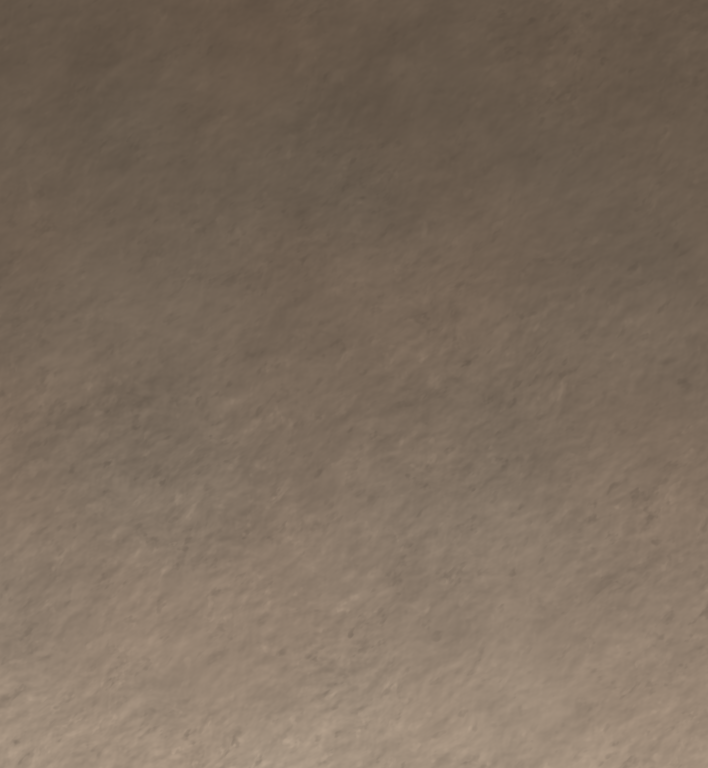
Reproduce this texture procedurally as a Shadertoy shader.

```glsl
// A weathered plaster wall: umber shade above fading to pale warm stone below.
// A vertical colour ramp is clouded by soft fractal noise, then roughened by
// mottling, slanted embossed grain and faint dark pits and pale flecks.

const vec3 UMBER = vec3(0.398, 0.343, 0.289);
const vec3 TAUPE = vec3(0.468, 0.409, 0.352);
const vec3 STONE = vec3(0.556, 0.490, 0.427);
const vec3 SAND  = vec3(0.650, 0.580, 0.508);

float hash(vec2 cell) {
    vec3 q = fract(vec3(cell.xyx) * 0.1031);
    q += dot(q, q.yzx + 33.33);
    return fract((q.x + q.y) * q.z);
}

float valueNoise(vec2 p) {
    vec2 cell = floor(p);
    vec2 f = fract(p);
    f = f * f * f * (f * (f * 6.0 - 15.0) + 10.0);
    float low = mix(hash(cell), hash(cell + vec2(1, 0)), f.x);
    float high = mix(hash(cell + vec2(0, 1)), hash(cell + vec2(1, 1)), f.x);
    return mix(low, high, f.y);
}

// Fractal noise, centred on zero; each octave is turned to hide the lattice.
float fbm(vec2 p, int octaves, float gain) {
    const mat2 TURN = mat2(0.8, 0.6, -0.6, 0.8);
    float sum = 0.0;
    float weight = 1.0;
    float total = 0.0;
    for (int i = 0; i < octaves; i++) {
        sum += weight * (valueNoise(p) - 0.5);
        total += weight;
        p = TURN * p * 2.03 + vec2(17.3, 9.1);
        weight *= gain;
    }
    return sum / total;
}

vec2 rotate(vec2 p, float angle) {
    float c = cos(angle);
    float s = sin(angle);
    return vec2(c * p.x + s * p.y, c * p.y - s * p.x);
}

// Noise stretched along a slanted direction.
float slantedNoise(vec2 p, float angle, vec2 frequency) {
    return fbm(rotate(p, angle) * frequency, 3, 0.6);
}

// Lit relief: height difference along the light direction.
float emboss(vec2 p, float angle, vec2 frequency, vec2 toLight) {
    return slantedNoise(p, angle, frequency)
         - slantedNoise(p + toLight, angle, frequency);
}

vec3 wallRamp(float height) {
    vec3 color = mix(SAND, STONE, smoothstep(-0.06, 0.26, height));
    color = mix(color, TAUPE, smoothstep(0.18, 0.54, height));
    return mix(color, UMBER, smoothstep(0.44, 0.92, height));
}

void mainImage(out vec4 fragColor, in vec2 fragCoord) {
    vec2 p = fragCoord / iResolution.y;

    // Large soft clouds shift the ramp and tint it
    float cloud = fbm(p * vec2(3.2, 4.5) + 4.7, 3, 0.5);
    float tint = fbm(p * 5.0 + 31.0, 2, 0.5);
    vec3 color = wallRamp(p.y + 0.16 * cloud);
    color *= 1.0 + 0.06 * cloud;
    color += tint * vec3(0.014, -0.002, -0.008);

    // Mottling at two scales
    vec2 warped = p + 0.016 * vec2(fbm(p * 11.0, 3, 0.6), fbm(p * 11.0 + 50.0, 3, 0.6));
    float blotch = slantedNoise(warped + 2.3, 0.45, vec2(9.0, 14.0));
    float patches = slantedNoise(warped + 5.9, 0.50, vec2(20.0, 30.0));
    color *= 1.0 + 0.11 * blotch + 0.075 * patches;

    // Slanted grain, stronger toward the lower left
    float roughness = mix(1.0, 0.6, smoothstep(0.1, 0.95, p.y + 0.2 * p.x));
    roughness *= 1.0 + 0.9 * fbm(p * 7.0 + 12.0, 2, 0.5);
    float relief = emboss(warped, 0.62, vec2(46.0, 76.0), vec2(-0.0035, 0.005));
    float grain = slantedNoise(warped + 7.0, 0.60, vec2(56.0, 88.0));
    color *= 1.0 + roughness * (0.13 * relief + 0.095 * grain);

    // Faint dark pits and pale flecks
    float pits = smoothstep(0.12, 0.42, slantedNoise(warped + 3.1, 0.7, vec2(48.0, 80.0)));
    float flecks = smoothstep(0.14, 0.42, slantedNoise(warped + 11.7, 0.9, vec2(50.0, 70.0)));
    color *= 1.0 + roughness * (0.07 * flecks - 0.09 * pits);

    fragColor = vec4(color, 1.0);
}
```
